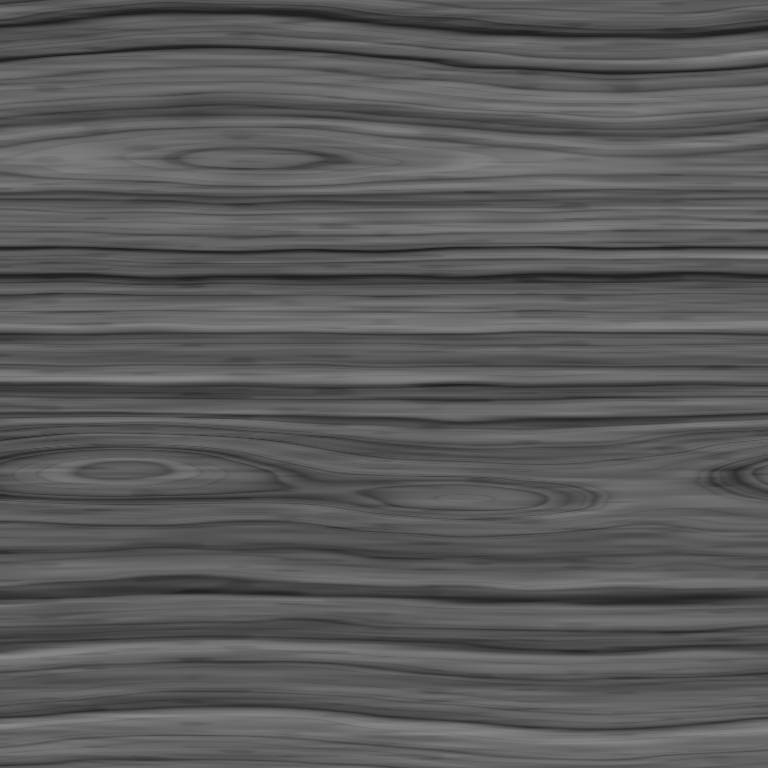
Write a WebGL 1 fragment shader that draws this texture.

```glsl
precision highp float;
// Grey wood veneer: long horizontal growth lines flowing around elongated eyes.
uniform vec2 u_resolution;

const float TAU = 6.2831853;
const float RINGS = 4.0;

float hash(vec2 p) {
  vec3 q = fract(vec3(p.xyx) * 0.1031);
  q += dot(q, q.yzx + 33.33);
  return fract((q.x + q.y) * q.z);
}

// Smooth value noise, 0 to 1
float noise(vec2 p) {
  vec2 i = floor(p);
  vec2 f = fract(p);
  f = f * f * (3.0 - 2.0 * f);
  float low = mix(hash(i), hash(i + vec2(1.0, 0.0)), f.x);
  float high = mix(hash(i + vec2(0.0, 1.0)), hash(i + vec2(1.0, 1.0)), f.x);
  return mix(low, high, f.y);
}

// Noise centred on zero, -1 to 1
float grain(vec2 p) {
  return noise(p) * 2.0 - 1.0;
}

// Soft elliptical bump that repeats across the canvas width
float knot(vec2 p, vec2 centre, vec2 radius) {
  vec2 d = p - centre;
  d.x = fract(d.x + 0.5) - 0.5;
  d /= radius;
  return exp(-dot(d, d));
}

// Soft horizontal band
float band(float y, float centre, float halfWidth) {
  float d = (y - centre) / halfWidth;
  return exp(-d * d);
}

// Growth height: a rounded zigzag up the canvas, bent by the eyes
float growthHeight(vec2 p, float paleEye, float faintEye) {
  float sway = cos(TAU * 0.5 * p.y);
  sway *= sway;
  float y = p.y - 0.015 * sway * sway * cos(TAU * (p.x - 0.28));
  float t = y - 0.345;
  float bend = sin(TAU * 0.5 * t);
  float wave = cos(TAU * (t + 0.055 * bend * bend));
  float h = asin((0.9 - 0.08 * wave) * wave) / 1.5708;

  h -= 0.03 * cos(TAU * (p.x - 0.33)) * band(p.y, 0.79, 0.12);
  h -= 0.08 * paleEye;
  h += 0.36 * knot(p, vec2(0.17, 0.39), vec2(0.25, 0.05));
  h += 0.25 * faintEye;
  h += 0.045 * grain(p * vec2(5.0, 16.0)) * band(p.y, 0.335, 0.08);
  h += 0.012 * grain(p * vec2(3.0, 9.0));
  h += 0.010 * grain(p * vec2(10.0, 80.0));
  return h;
}

// Dark lines at uneven steps, each with one crisp and one fading side
float growthLines(float u, float seed) {
  float nearest = floor(u + 0.5);
  float dark = 0.0;
  for (int k = -1; k <= 1; k++) {
    float id = nearest + float(k);
    float shift = sin(id * 2.3 + seed);
    float side = shift > 0.6 ? -1.0 : 1.0;
    float d = (u - id - 0.22 * shift) * side;
    float core = exp(-d * d / 0.004);
    float skirt = d > 0.0 ? exp(-d / 0.24) : exp(d / 0.035);
    float strength = mix(0.7, 1.0, hash(vec2(id + 40.0, seed)));
    dark = max(dark, strength * (0.45 * core + 0.55 * skirt));
  }
  return dark;
}

// Fine fibres stretched along the grain
float fibres(vec2 p) {
  float y = p.y + 0.006 * grain(p * vec2(3.0, 5.0));
  float broad = grain(vec2(p.x * 4.0, y * 120.0));
  float fine = grain(vec2(p.x * 12.0 + 7.0, y * 250.0));
  float pores = smoothstep(0.7, 0.95, noise(vec2(p.x * 16.0, y * 200.0 + 31.0)));
  return 0.026 * broad + 0.036 * fine - 0.045 * pores;
}

void main() {
  vec2 p = gl_FragCoord.xy / u_resolution;
  float paleEye = knot(p, vec2(0.33, 0.79), vec2(0.17, 0.028));
  float faintEye = knot(p, vec2(0.62, 0.345), vec2(0.22, 0.04));
  float u = growthHeight(p, paleEye, faintEye) * RINGS;

  // Broad and narrow tonal bands that follow the growth height
  float tone = 0.428;
  tone += 0.07 * grain(vec2(u * 1.7 + 20.0, 3.5));
  tone += 0.06 * grain(vec2(u * 4.5 + 50.0, 8.5));
  tone += 0.05 * grain(vec2(u * 8.0 + 70.0, p.x * 0.8));
  tone += 0.04 * grain(vec2(u * 13.0 + 90.0, p.x * 1.5));
  tone += 0.07 * band(p.y, 0.79, 0.035) * (1.0 - paleEye);

  // Main dark lines, then thinner lines between them
  tone -= 0.25 * growthLines(u, 0.3) * (1.0 - 0.5 * faintEye);
  tone -= 0.12 * growthLines(u * 2.7, 1.9);
  tone -= 0.05 * growthLines(u * 6.1, 4.2);

  tone += fibres(p);
  gl_FragColor = vec4(vec3(clamp(tone, 0.13, 0.54)), 1.0);
}
```
